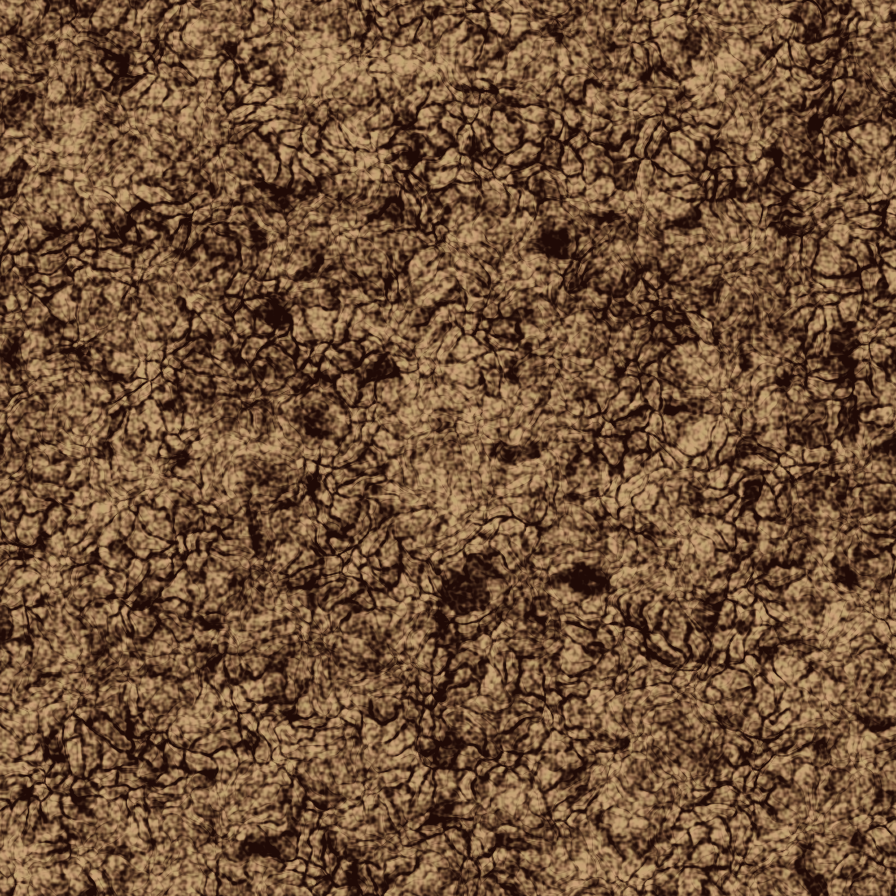
This texture is drawn by a Shadertoy shader. Its source:

```glsl
// Dry crumbly soil: warped cellular clods with dark cracks between them,
// lit from the upper left and covered with fine gradient-noise grain.
// The summed tone is spread evenly over a dark-to-sand colour ramp.

vec2 hash2(vec2 cell) {
    uvec2 h = uvec2(ivec2(cell)) * uvec2(1597u, 3571u);
    h = (h.x ^ (h.y << 7)) * uvec2(74761u, 91393u) + 9277u;
    h = (h ^ (h >> 15)) * 277803u;
    h += h.yx * 1664525u;
    h = (h ^ (h >> 13)) * 48271u;
    return vec2((h >> 8) & 65535u) / 65535.0;
}

float cornerSlope(vec2 cell, vec2 offset) {
    float angle = 6.28319 * hash2(cell).x;
    return dot(vec2(cos(angle), sin(angle)), offset);
}

float gradientNoise(vec2 p) {
    vec2 i = floor(p), f = fract(p), e = vec2(0, 1);
    vec2 u = f * f * f * (f * (f * 6.0 - 15.0) + 10.0);
    return mix(mix(cornerSlope(i, f), cornerSlope(i + e.yx, f - e.yx), u.x),
               mix(cornerSlope(i + e, f - e), cornerSlope(i + 1.0, f - 1.0), u.x), u.y);
}

// Distances to the nearest and second nearest clod centre
vec2 clods(vec2 p) {
    vec2 cell = floor(p), nearest = vec2(8);
    for (int y = -1; y <= 1; y++)
        for (int x = -1; x <= 1; x++) {
            vec2 c = cell + vec2(x, y);
            float d = length(c + hash2(c) - p);
            nearest = d < nearest.x ? vec2(d, nearest.x) : vec2(nearest.x, min(nearest.y, d));
        }
    return nearest;
}

// Bend space so clods become irregular and partly stretched
vec2 warp(vec2 p) {
    vec2 broad = vec2(gradientNoise(p * 17.0 + 3.0), gradientNoise(p * 17.0 + 41.0));
    vec2 fine = vec2(gradientNoise(p * 62.0 + 9.0), gradientNoise(p * 62.0 + 77.0));
    return p + 0.030 * broad + 0.008 * fine;
}

void mainImage(out vec4 fragColor, in vec2 fragCoord) {
    vec2 p = fragCoord / iResolution.y + 1.0;
    vec2 q = warp(p);

    // Cracks, deep in some regions and faint in others
    vec2 clod = clods(q * 43.0);
    vec2 crumb = clods(q * 78.0 + 19.0);
    float looseness = smoothstep(-0.3, 0.3, gradientNoise(p * 9.0) + 0.6 * gradientNoise(p * 23.0));
    float crack = 1.0 - smoothstep(0.0, 0.32, clod.y - clod.x);
    float crevice = 1.0 - smoothstep(0.0, 0.3, crumb.y - crumb.x);
    float tone = 0.68 - 0.54 * crack * mix(0.35, 1.0, looseness) - 0.17 * crevice;

    // Sunlit and shaded sides of the clods
    vec2 towardLight = vec2(-0.0035, 0.0048);
    tone += 0.45 * (clods((q + towardLight) * 43.0).x - clod.x);

    // Broad patches, small hollows and sharp grain
    tone += 0.22 * gradientNoise(p * 5.0 + 5.0) + 0.36 * gradientNoise(p * 21.0 + 13.0);
    tone -= 0.5 * smoothstep(0.22, 0.5, gradientNoise(q * 27.0 + 31.0));
    tone += 0.45 * gradientNoise(p * 125.0) + 0.52 * gradientNoise(p * 205.0 + 7.0);

    // Colour ramp from deep shadow through brown to sand
    tone = smoothstep(-0.1, 1.1, tone);
    vec3 shadow = vec3(0.12, 0.04, 0.025);
    vec3 brown = vec3(0.47, 0.33, 0.215);
    vec3 sand = vec3(0.78, 0.64, 0.46);
    vec3 soil = mix(mix(shadow, brown, min(tone * 2.0, 1.0)), sand, max(tone * 2.0 - 1.0, 0.0));

    // Slight reddish and olive tint from grain to grain
    soil += 0.07 * gradientNoise(p * 110.0 + 57.0) * vec3(0.5, -0.4, 0.3) * tone;
    fragColor = vec4(soil, 1.0);
}
```
